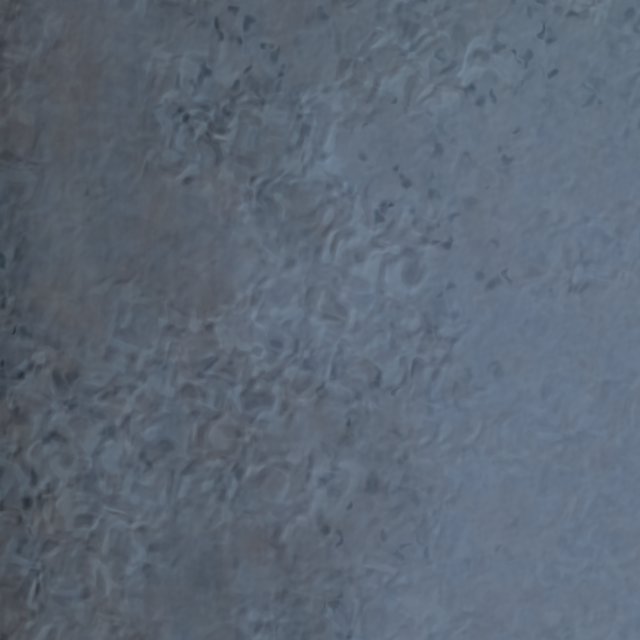
Reproduce this texture procedurally as a Shadertoy shader.

```glsl
// Weathered blue-grey stone: a broad tone drift from dull grey to slate blue,
// covered with patches of crusty relief and small dark pits.
// Layers of warped value noise give the tone, a lit height field the crust.

float hash(vec2 p) {
    return fract(sin(dot(p, vec2(127.1, 311.7))) * 43758.5453);
}

float noise(vec2 p) {
    vec2 i = floor(p), f = fract(p);
    f = f * f * f * (f * (f * 6.0 - 15.0) + 10.0);
    return mix(mix(hash(i), hash(i + vec2(1, 0)), f.x),
               mix(hash(i + vec2(0, 1)), hash(i + vec2(1, 1)), f.x), f.y);
}

float fbm(vec2 p) {
    float sum = 0.0, amp = 0.5;
    for (int i = 0; i < 4; i++) {
        sum += amp * noise(p);
        p = mat2(1.6, 1.2, -1.2, 1.6) * p + 17.3;
        amp *= 0.5;
    }
    return sum / 0.9375;
}

// Height of the crust: curled ridges from warped noise
float crust(vec2 p) {
    vec2 warp = vec2(noise(p * 24.0 + 3.1), noise(p * 24.0 + 41.7)) - 0.5;
    vec2 q = mat2(0.9, 0.35, -0.35, 0.9) * p + warp * 0.022;
    float ridge = 1.0 - abs(2.0 * noise(q * vec2(46.0, 38.0)) - 1.0);
    return 0.55 * noise(q * vec2(76.0, 58.0) + 9.0) + 0.3 * ridge
         + 0.15 * noise(q * 125.0);
}

// Soft slanted pits, one jittered in some of the cells
float pits(vec2 p) {
    vec2 g = p * 44.0 + 0.7 * vec2(noise(p * 70.0), noise(p * 70.0 + 31.0));
    vec2 cell = floor(g);
    float depth = 0.0;
    for (int y = -1; y <= 1; y++)
    for (int x = -1; x <= 1; x++) {
        vec2 c = cell + vec2(x, y);
        vec2 d = g - c - 0.2 - 0.6 * vec2(hash(c), hash(c + 57.0));
        float angle = 0.6 + 1.6 * hash(c + 23.0);
        d = mat2(cos(angle), -sin(angle), sin(angle), cos(angle)) * d;
        d.x *= 0.65;
        float radius = 0.2 + 0.2 * hash(c + 11.0);
        float present = smoothstep(0.5, 0.95, hash(c + 83.0));
        depth = max(depth, present * (1.0 - smoothstep(0.25 * radius, 1.5 * radius, length(d))));
    }
    return depth;
}

void mainImage(out vec4 fragColor, in vec2 fragCoord) {
    vec2 uv = fragCoord / iResolution.xy;
    vec2 p = fragCoord / iResolution.y;

    // Broad drift of tone, bluest toward the lower right
    float cloud = fbm(p * vec2(5.0, 3.6) + 4.0) - 0.5;
    float blotch = fbm(p * vec2(15.0, 11.0) + 20.0) - 0.5;
    float slate = smoothstep(0.02, 0.9, uv.x + 0.14 * (0.5 - uv.y) + 0.55 * cloud + 0.3 * blotch);
    vec3 color = mix(vec3(0.318, 0.352, 0.392), vec3(0.402, 0.458, 0.532), slate);

    // Warm stains on the grey side, a greener cast at the top
    float stain = smoothstep(0.48, 0.72, fbm(p * vec2(9.0, 6.0) + 60.0));
    color += vec3(0.012, -0.006, -0.016) * stain * (1.0 - 0.8 * slate);
    color += vec3(-0.016, -0.013, -0.028) * smoothstep(0.55, 1.0, uv.y) * slate;
    color *= 1.0 - 0.1 * (1.0 - smoothstep(0.0, 0.09, uv.x));

    // Patches where the crust is rough, fading toward the lower right
    float smoothSide = smoothstep(0.75, 1.35, uv.x + 0.55 * (1.0 - uv.y));
    float patches = smoothstep(0.32, 0.62, fbm(p * 6.5 + 33.0));
    float rough = mix(0.3, 1.0, patches) * (1.0 - 0.65 * smoothSide);

    // Crust lit from the upper left, with pale crests and dull hollows
    float height = crust(p);
    float relief = height - crust(p + vec2(-0.0035, 0.0045));
    float crest = smoothstep(0.5, 0.78, height);
    float hollow = 1.0 - smoothstep(0.2, 0.45, height);
    color += vec3(0.09, 0.105, 0.11) * relief * rough;
    color += vec3(0.034, 0.046, 0.050) * crest * rough;
    color -= vec3(0.045, 0.046, 0.046) * hollow * rough;

    // Dark pits gathered in clusters
    float cluster = smoothstep(0.45, 0.65, fbm(p * 5.5 + 77.0));
    color -= vec3(0.105, 0.100, 0.098) * pits(p) * mix(0.12, 1.0, cluster) * (1.0 - 0.75 * smoothSide);

    // Upright streaks on the left, fine soft grain everywhere
    float streak = fbm(p * vec2(48.0, 9.0) + 12.0) - 0.5;
    color += 0.05 * streak * (1.0 - smoothstep(0.2, 0.6, uv.x));
    color += 0.022 * (noise(mat2(0.8, 0.6, -0.6, 0.8) * p * vec2(150.0, 110.0)) - 0.5);
    color += vec3(-0.5, 0.0, 0.6) * 0.022 * (noise(p * 28.0 + 90.0) - 0.5);

    fragColor = vec4(color, 1.0);
}
```
